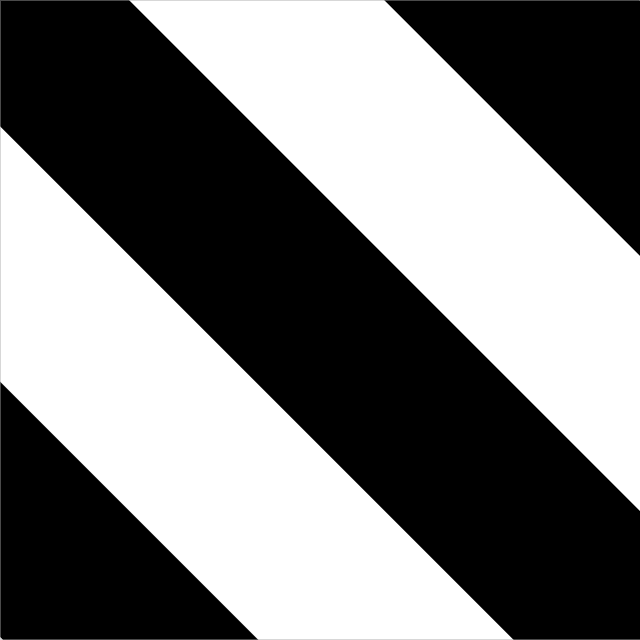
This pattern is drawn by a WebGL 2 fragment shader. Its source:

```glsl
#version 300 es
precision highp float;
// Broad black and white diagonal stripes falling to the right, with a faint hairline rim.

uniform vec2 u_resolution;
out vec4 fragColor;

// Signed distance to the nearest white stripe edge, positive inside white.
float whiteStripe(vec2 p) {
    float period = 0.7976;
    float phase = fract((p.x + p.y - 0.005) / period - 0.25);
    return (0.25 - abs(phase - 0.5)) * period * inversesqrt(2.0);
}

// Coverage of a shape over one pixel.
float coverage(float dist, float pixel) {
    return clamp(0.5 + dist / pixel, 0.0, 1.0);
}

void main() {
    vec2 p = gl_FragCoord.xy / u_resolution;
    float pixel = 1.0 / min(u_resolution.x, u_resolution.y);

    // Stripes
    vec3 black = vec3(0.0);
    vec3 white = vec3(1.0);
    vec3 color = mix(black, white, coverage(whiteStripe(p), pixel));

    // Pale rim on the left, bottom and top borders
    float border = min(p.x, min(p.y, 1.0 - p.y));
    float rim = coverage(0.001 - border, pixel);
    color = mix(color, vec3(0.65), 0.7 * rim);

    fragColor = vec4(color, 1.0);
}
```
